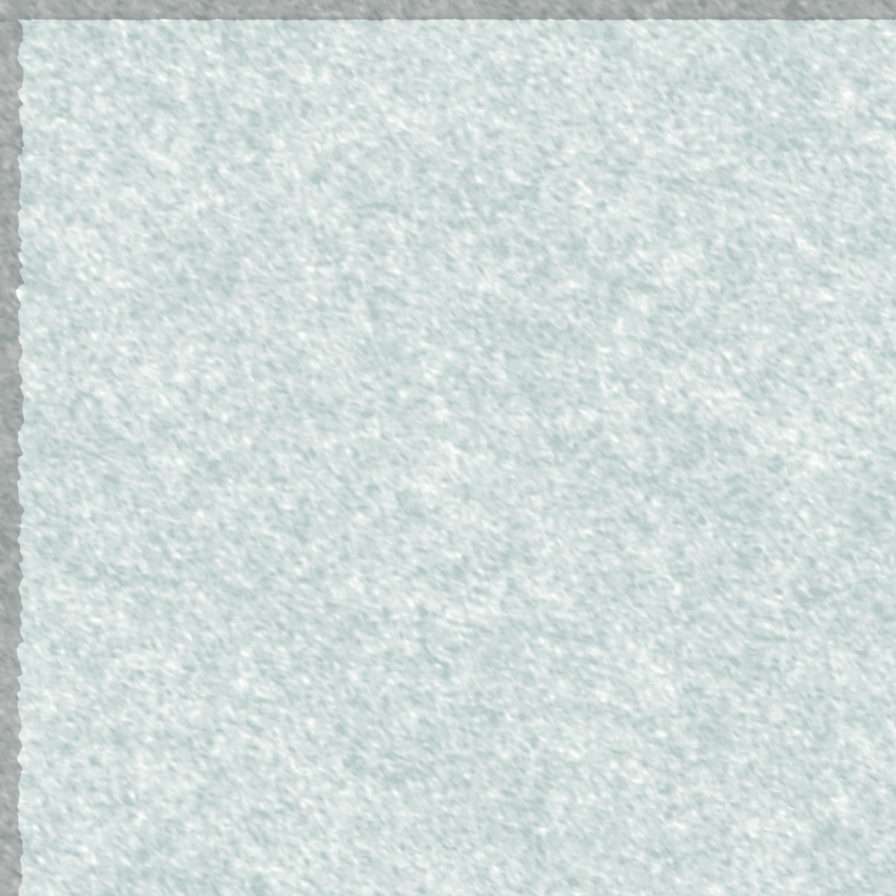
A WebGL 2 fragment shader for this texture:

```glsl
#version 300 es
precision highp float;
// Pale mint short-pile fur with a frayed grey border along the left and top.

uniform vec2 u_resolution;
out vec4 fragColor;

const vec3 FUR_DARK = vec3(0.77, 0.83, 0.82);
const vec3 FUR_LIGHT = vec3(0.89, 0.92, 0.91);
const vec3 BORDER_DARK = vec3(0.61, 0.64, 0.63);
const vec3 BORDER_LIGHT = vec3(0.71, 0.725, 0.72);

const int LAYERS = 6;
const float COARSE_CELLS = 68.0;   // strand cells per canvas height, first layer
const float CELL_STEP = 11.0;      // extra cells for each finer layer
const float STRAND_ANGLE = -0.62;  // main lie of the pile
const float ANGLE_SPREAD = 1.1;
const float STRAND_CONTRAST = 0.56;
const float PATCH_CONTRAST = 0.5;

const float LEFT_WIDTH = 0.0235;
const float TOP_WIDTH = 0.022;
const float FRAY = 0.007;
const float FRAY_PITCH = 110.0;

vec3 hash3(vec2 p) {
    vec3 q = fract(p.xyx * vec3(0.1031, 0.1030, 0.0973));
    q += dot(q, q.yxz + 33.33);
    return fract((q.xxy + q.yzz) * q.zyx);
}

float valueNoise(vec2 p) {
    vec2 cell = floor(p);
    vec2 f = fract(p);
    f = f * f * (3.0 - 2.0 * f);
    float low = mix(hash3(cell).x, hash3(cell + vec2(1, 0)).x, f.x);
    float high = mix(hash3(cell + vec2(0, 1)).x, hash3(cell + vec2(1, 1)).x, f.x);
    return mix(low, high, f.y);
}

vec2 rotate(vec2 p, float angle) {
    float c = cos(angle), s = sin(angle);
    return vec2(c * p.x + s * p.y, c * p.y - s * p.x);
}

// Sum of soft, slightly curved strands, one per cell, light or dark.
float strandLayer(vec2 p, float seed) {
    vec2 cell = floor(p);
    float sum = 0.0;
    for (int j = -1; j <= 1; j++) {
        for (int i = -1; i <= 1; i++) {
            vec2 id = cell + vec2(i, j);
            vec3 place = hash3(id + seed);
            vec3 look = hash3(id + seed + 57.0);
            float angle = STRAND_ANGLE + (place.z - 0.5) * ANGLE_SPREAD;
            vec2 q = rotate(p - id - place.xy, angle);
            q.y += (look.y - 0.5) * 0.5 * q.x * q.x;
            float halfLength = mix(0.65, 0.95, look.z);
            float width = mix(0.17, 0.32, look.y);
            float along = max(0.0, 1.0 - q.x * q.x / (halfLength * halfLength));
            float across = exp(-q.y * q.y / (width * width));
            sum += (2.0 * look.x - 1.0) * along * along * across;
        }
    }
    return sum;
}

float furTone(vec2 p) {
    float strands = 0.0;
    for (int k = 0; k < LAYERS; k++) {
        float layer = float(k);
        float cells = COARSE_CELLS + CELL_STEP * layer;
        strands += strandLayer(p * cells + 7.3 * layer, 131.0 * layer);
    }
    // Broad clumps stretched along the pile
    vec2 q = rotate(p, STRAND_ANGLE) + 3.0;
    float patches = valueNoise(q * vec2(24.0, 40.0)) + 0.5 * valueNoise(q * vec2(9.0, 13.0));
    return 0.5 + STRAND_CONTRAST * strands + PATCH_CONTRAST * (patches - 0.75);
}

void main() {
    vec2 p = gl_FragCoord.xy / u_resolution.y;
    float pixel = 1.0 / u_resolution.y;
    float tone = clamp(furTone(p), -0.4, 1.7);

    // Pile overhangs the left border in slanted tufts, the top one only a little
    float tuft = valueNoise(vec2((p.y + 0.6 * p.x) * FRAY_PITCH, 3.0));
    float fromLeft = p.x - LEFT_WIDTH + FRAY * (tuft - 0.4) + 0.0015 * (tone - 0.5);
    float fromTop = 1.0 - p.y - TOP_WIDTH + 0.001 * (tone - 0.5);
    float inside = min(fromLeft, fromTop);
    float furMask = smoothstep(-pixel, pixel, inside);

    vec3 fur = mix(FUR_DARK, FUR_LIGHT, tone);
    vec3 border = mix(BORDER_DARK, BORDER_LIGHT, tone);
    // Thin shade under the top edge of the pile
    border *= 1.0 - 0.06 * smoothstep(-0.007, 0.0, fromTop) * step(fromTop, 0.002);

    fragColor = vec4(mix(border, fur, furMask), 1.0);
}
```
